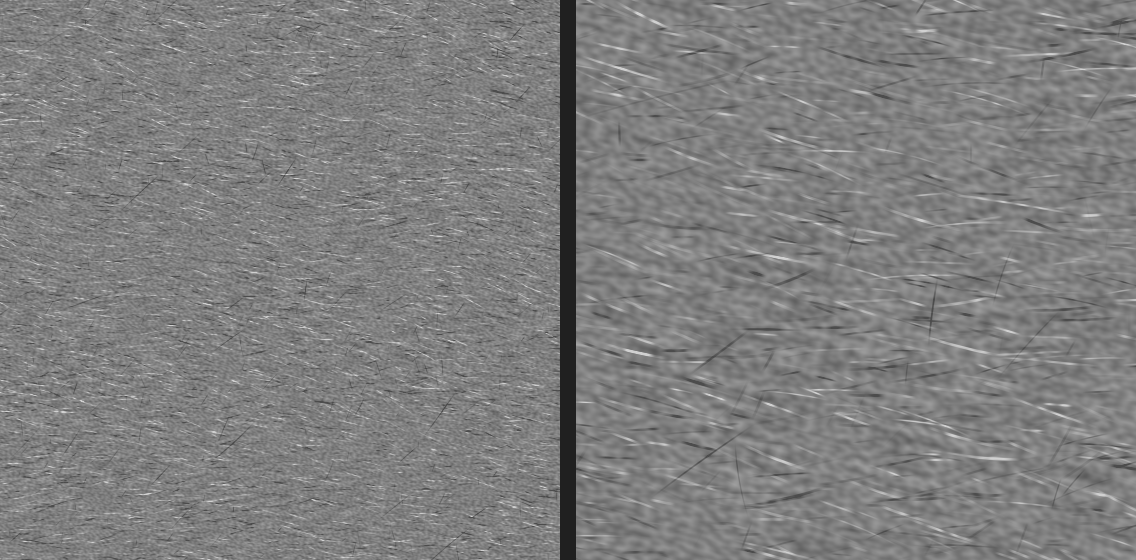
Left, the full canvas; right, a detail of the centre.
Reproduce this texture procedurally as a WebGL 2 fragment shader.

```glsl
#version 300 es
precision highp float;
// Worn grey metal: dense fine scratches, grain and a few smooth rubbed spots.

uniform vec2 u_resolution;
out vec4 fragColor;

const float BASE_GREY = 0.501;
const float CLOUD_AMOUNT = 0.022;
const float STREAK_AMOUNT = 0.10;
const float GRAIN_AMOUNT = 0.135;
const float BRIGHT_AMOUNT = 0.225;
const float DARK_AMOUNT = 0.18;
const float LONG_AMOUNT = 0.17;
const float CRACK_AMOUNT = 0.13;
const float FALL_ANGLE = -0.26;   // main brushing direction, radians
const float RISE_ANGLE = 0.10;    // second brushing direction
const float BEND = 0.45;          // regional change of scratch direction
const float SPOT_CELLS = 4.0;
const float SPOT_CHANCE = 0.45;
const float SPOT_RADIUS = 0.024;
const float SPOT_WEAR = 0.15;     // scratch strength left inside a spot

// Integer hash giving three values in 0..1.
vec3 hash3(vec2 cell, float seed) {
    uvec3 v = uvec3(ivec3(vec3(cell, seed))) * 1664525u + 1013904223u;
    v.x += v.y * v.z; v.y += v.z * v.x; v.z += v.x * v.y;
    v ^= v >> 16u;
    v.x += v.y * v.z; v.y += v.z * v.x; v.z += v.x * v.y;
    return vec3(v >> 8u) / 16777216.0;
}

vec2 rotate(vec2 p, float angle) {
    float c = cos(angle), s = sin(angle);
    return vec2(c * p.x + s * p.y, c * p.y - s * p.x);
}

float cornerSlope(vec2 cell, vec2 offset, float seed) {
    float angle = 6.28319 * hash3(cell, seed).x;
    return dot(vec2(cos(angle), sin(angle)), offset);
}

float gradientNoise(vec2 p, float seed) {
    vec2 i = floor(p), f = p - i;
    vec2 u = f * f * f * (f * (f * 6.0 - 15.0) + 10.0);
    vec2 e = vec2(1.0, 0.0);
    float low = mix(cornerSlope(i, f, seed), cornerSlope(i + e, f - e, seed), u.x);
    float high = mix(cornerSlope(i + e.yx, f - e.yx, seed),
                     cornerSlope(i + 1.0, f - 1.0, seed), u.x);
    return mix(low, high, u.y);
}

// Tapered, slightly curved strokes scattered over a rotated grid.
float scratches(vec2 p, vec2 cells, int perCell, float angle, float spread,
                float halfLength, float halfWidth, float seed) {
    float soft = 0.7 / u_resolution.y;
    vec2 q = rotate(p, angle);
    vec2 home = floor(q * cells);
    float total = 0.0;
    for (int y = -1; y <= 1; y++) {
        for (int x = -1; x <= 1; x++) {
            vec2 cell = home + vec2(x, y);
            float bend = BEND * gradientNoise(cell / cells * 4.0, seed);
            for (int k = 0; k < perCell; k++) {
                vec3 place = hash3(cell, seed + float(k) * 2.0 + 1.0);
                vec3 shape = hash3(cell, seed + float(k) * 2.0 + 2.0);
                float turn = bend + spread * (2.0 * place.z - 1.0);
                vec2 r = rotate(q - (cell + place.xy) / cells, turn);
                float reach = halfLength * mix(0.25, 1.0, shape.x * shape.x);
                float curve = (shape.z - 0.5) * r.x * r.x / halfLength * 0.15;
                float width = halfWidth * mix(0.6, 1.4, shape.z);
                float line = 1.0 - smoothstep(max(width - soft, 0.0), width + soft,
                                              abs(r.y - curve));
                float taper = 1.0 - smoothstep(0.3, 1.0, abs(r.x) / reach);
                total += line * taper * shape.y * sqrt(shape.y);
            }
        }
    }
    return total;
}

// Irregular patches where the scratches are rubbed away.
float rubbedSpots(vec2 p) {
    float wobble = 0.022 * gradientNoise(p * 38.0, 71.0);
    vec2 home = floor(p * SPOT_CELLS);
    vec3 h = hash3(home, 72.0);
    vec2 r = p - (home + 0.25 + 0.5 * h.xy) / SPOT_CELLS;
    float edge = length(r * vec2(0.85, 1.25)) + wobble - SPOT_RADIUS;
    return step(h.z, SPOT_CHANCE) * (1.0 - smoothstep(-0.004, 0.005, edge));
}

void main() {
    vec2 p = gl_FragCoord.xy / u_resolution.y;

    // Regional variation of direction, wear and tone
    float region = gradientNoise(p * 4.0, 11.0) + 0.5 * gradientNoise(p * 9.0, 12.0);
    float wear = clamp(1.0 + 0.5 * gradientNoise(p * vec2(5.0, 8.0), 13.0)
                           + 0.6 * gradientNoise(p * vec2(16.0, 32.0), 14.0), 0.5, 1.5);
    float cloud = gradientNoise(p * vec2(10.0, 22.0), 15.0);

    // Brushed streaks and fine grain
    vec2 falling = rotate(p, FALL_ANGLE), rising = rotate(p, RISE_ANGLE);
    float streak = mix(gradientNoise(falling * vec2(26.0, 175.0), 21.0),
                       gradientNoise(rising * vec2(28.0, 165.0), 22.0),
                       smoothstep(-0.2, 0.3, region));
    float grain = gradientNoise(falling * vec2(150.0, 260.0), 23.0);
    float broken = clamp(0.9 + 1.6 * gradientNoise(rising * vec2(140.0, 190.0), 24.0), 0.15, 1.6);

    // Scratches
    float bright = scratches(p, vec2(18.0, 60.0), 4, -0.17, 0.22, 0.034, 0.0006, 100.0);
    float dark = scratches(p, vec2(19.0, 58.0), 4, -0.06, 0.26, 0.030, 0.0006, 200.0);
    float longLines = scratches(p, vec2(6.0), 2, 0.6, 0.35, 0.08, 0.0006, 300.0);
    float cracks = scratches(p, vec2(22.0), 2, 0.7, 1.2, 0.026, 0.0006, 400.0);

    float marks = STREAK_AMOUNT * streak
                + broken * (BRIGHT_AMOUNT * bright - DARK_AMOUNT * dark)
                - LONG_AMOUNT * longLines - CRACK_AMOUNT * cracks;
    float detail = wear * marks * mix(1.0, SPOT_WEAR, rubbedSpots(p)) + GRAIN_AMOUNT * grain;

    float grey = clamp(BASE_GREY + CLOUD_AMOUNT * cloud + detail, 0.3, 0.82);
    fragColor = vec4(vec3(grey), 1.0);
}
```
